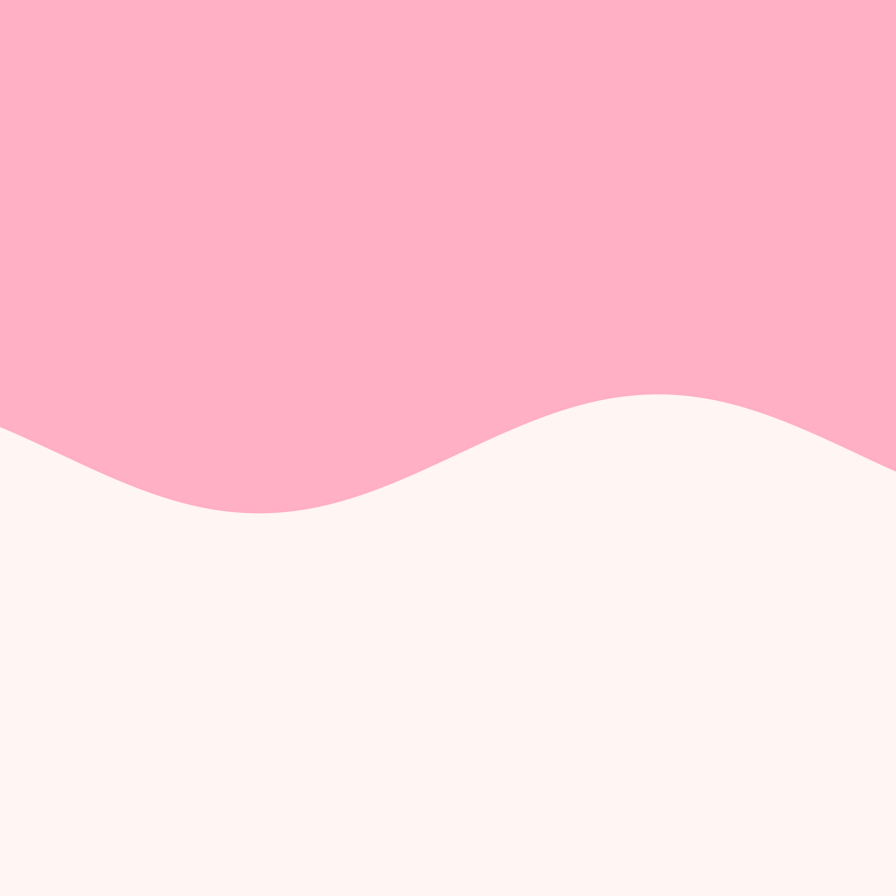
Reproduce this background procedurally as a WebGL 1 fragment shader.

```glsl
precision highp float;
// A flat pink field above a cream field, divided by one smooth wave.

uniform vec2 u_resolution;

// Height of the dividing wave: trough at x = 0.289, crest at x = 0.734
float waveHeight(float x) {
    return 0.4935 - 0.0664 * cos((x - 0.289) * 3.14159 / 0.4453);
}

// Slope of the wave, used to turn vertical offset into distance
float waveSlope(float x) {
    return 0.0664 * 3.14159 / 0.4453 * sin((x - 0.289) * 3.14159 / 0.4453);
}

void main() {
    vec2 uv = gl_FragCoord.xy / u_resolution;
    float pixel = 1.0 / min(u_resolution.x, u_resolution.y);

    // Approximate signed distance to the wave, positive above it
    float slope = waveSlope(uv.x);
    float dist = (uv.y - waveHeight(uv.x)) / sqrt(1.0 + slope * slope);

    vec3 cream = vec3(1.0, 0.961, 0.953);
    vec3 pink = vec3(1.0, 0.692, 0.771);

    // Faint deeper rim where the pink meets the cream
    pink -= vec3(0.0, 0.025, 0.015) * exp(-abs(dist) / 0.0015);

    vec3 color = mix(cream, pink, smoothstep(-0.75 * pixel, 0.75 * pixel, dist));
    gl_FragColor = vec4(color, 1.0);
}
```
